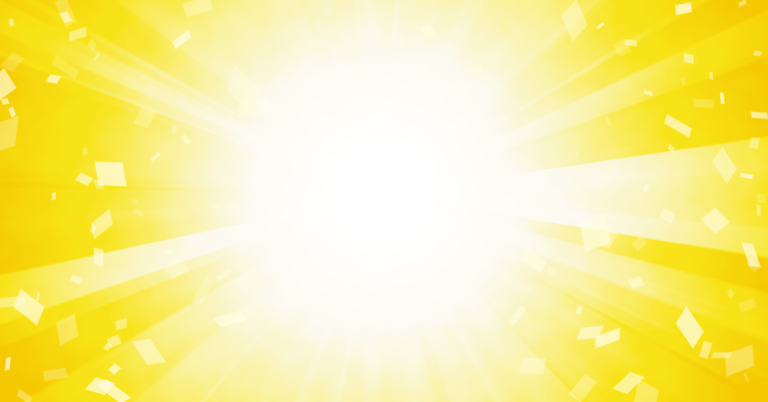
This background is drawn by a Shadertoy shader. Its source:

```glsl
// Golden sunburst: a white glow with radiating beams and drifting translucent confetti.

const int BEAM_COUNT = 16;
const int SLIVER_COUNT = 44;
const int CONFETTI_COUNT = 110;
const float TAU = 6.28318;

// Beam: centre angle and half width in degrees, depth shift (negative is lighter)
const vec3 BEAMS[BEAM_COUNT] = vec3[BEAM_COUNT](
    vec3(-0.5, 8.9, -0.16), vec3(14.0, 5.5, 0.10),
    vec3(23.0, 2.5, -0.03), vec3(28.0, 2.6, 0.08),
    vec3(36.5, 4.8, 0.06), vec3(151.0, 0.5, -0.08),
    vec3(155.0, 2.0, -0.07), vec3(168.0, 8.0, 0.08),
    vec3(184.0, 8.0, 0.10), vec3(195.5, 3.4, -0.16),
    vec3(206.0, 4.0, 0.09), vec3(225.0, 5.0, -0.05),
    vec3(-37.0, 9.0, 0.09), vec3(-25.0, 4.0, 0.06),
    vec3(-17.5, 3.0, -0.04), vec3(-11.8, 2.4, 0.10)
);

float hash(float n) {
    return fract(sin(n * 12.9898) * 43758.5);
}

vec2 gradient(vec2 cell) {
    float angle = TAU * hash(dot(cell, vec2(1.37, 7.91)));
    return vec2(cos(angle), sin(angle));
}

float gradientNoise(vec2 p) {
    vec2 i = floor(p), f = fract(p);
    vec2 u = f * f * f * (f * (f * 6.0 - 15.0) + 10.0);
    vec2 e = vec2(1.0, 0.0);
    float low = mix(dot(gradient(i), f), dot(gradient(i + e), f - e), u.x);
    float high = mix(dot(gradient(i + e.yx), f - e.yx),
                     dot(gradient(i + e.xx), f - e.xx), u.x);
    return mix(low, high, u.y);
}

// Mask around one beam direction, all values in degrees
float beamMask(float angle, float middle, float halfWidth, float softness) {
    float offset = abs(mod(angle - middle + 180.0, 360.0) - 180.0);
    return 1.0 - smoothstep(halfWidth - softness, halfWidth + softness, offset);
}

float beamShift(vec2 q, float radius) {
    float angle = degrees(atan(q.y, q.x + 1e-5));
    float shift = 0.0;
    for (int i = 0; i < BEAM_COUNT; i++) {
        vec3 beam = BEAMS[i];
        shift += beam.z * beamMask(angle, beam.x, beam.y, 0.3);
    }
    // Overlapping crisp slivers of random width and tone
    for (int i = 0; i < SLIVER_COUNT; i++) {
        float id = float(i) + 1.0;
        float halfWidth = mix(0.4, 4.0, pow(hash(id + 3.3), 2.0));
        float tone = mix(-0.045, 0.045, hash(id + 8.6));
        shift += tone * beamMask(angle, 360.0 * hash(id + 61.7), halfWidth, 0.25);
    }
    // Streaks that vary only with direction
    shift += 0.05 * gradientNoise(q / max(radius, 1e-4) * 9.0);
    return shift * smoothstep(0.18, 0.7, radius);
}

float linearStep(float a, float b, float x) {
    return clamp((x - a) / (b - a), 0.0, 1.0);
}

// White centre through cream and lemon to deep gold
vec3 glowColor(float depth) {
    vec3 color = mix(vec3(1.0), vec3(0.99, 0.98, 0.94), linearStep(0.12, 0.36, depth));
    color = mix(color, vec3(0.98, 0.96, 0.79), linearStep(0.36, 0.47, depth));
    color = mix(color, vec3(0.98, 0.95, 0.64), linearStep(0.47, 0.57, depth));
    color = mix(color, vec3(0.98, 0.93, 0.43), linearStep(0.57, 0.67, depth));
    color = mix(color, vec3(0.97, 0.89, 0.09), linearStep(0.67, 0.83, depth));
    return mix(color, vec3(0.96, 0.79, 0.01), linearStep(0.88, 1.10, depth));
}

// Coverage of a rotated, skewed rectangle
float flakeMask(vec2 q, vec2 halfSize, float angle, float skew, float blur) {
    float c = cos(angle), s = sin(angle);
    q = vec2(c * q.x + s * q.y, c * q.y - s * q.x);
    q.x += skew * q.y;
    vec2 d = abs(q) - halfSize;
    return 1.0 - smoothstep(-blur, blur, max(d.x, d.y));
}

vec3 addConfetti(vec3 color, vec2 q, float pixel) {
    for (int i = 0; i < CONFETTI_COUNT; i++) {
        float id = float(i) + 1.0;
        // Alternate sides, stratified in height, sparse around the core
        float side = mod(id, 2.0) * 2.0 - 1.0;
        float height = fract(id * 0.618034) - 0.517;
        vec2 position = vec2(side * mix(0.08, 0.95, sqrt(hash(id + 0.31))), height);
        float size = mix(0.008, 0.038, pow(hash(id + 5.7), 1.7));
        vec2 halfSize = size * vec2(mix(0.3, 0.95, hash(id + 9.2)), 1.0);
        float skew = mix(-0.5, 0.5, hash(id + 17.4));
        float turn = TAU * hash(id + 23.6);
        float mask = flakeMask(q - position, halfSize, turn, skew, pixel);
        float opacity = mix(0.2, 0.8, hash(id + 31.8));
        color = mix(color, vec3(1.0, 0.99, 0.88), mask * opacity);
    }
    return color;
}

void mainImage(out vec4 fragColor, in vec2 fragCoord) {
    // Canvas height is one unit
    float pixel = 1.0 / iResolution.y;
    vec2 center = vec2(0.495 * iResolution.x * pixel, 0.517);
    vec2 q = fragCoord * pixel - center;
    float radius = length(q);
    // Glow and beams, with a faint cloudy grain
    float cloud = 0.03 * gradientNoise(q * 13.0) + 0.02 * gradientNoise(q * 31.0 + 7.0);
    vec3 color = glowColor(radius + beamShift(q, radius) + cloud);
    // Confetti only ever brightens
    fragColor = vec4(max(color, addConfetti(color, q, pixel)), 1.0);
}
```
